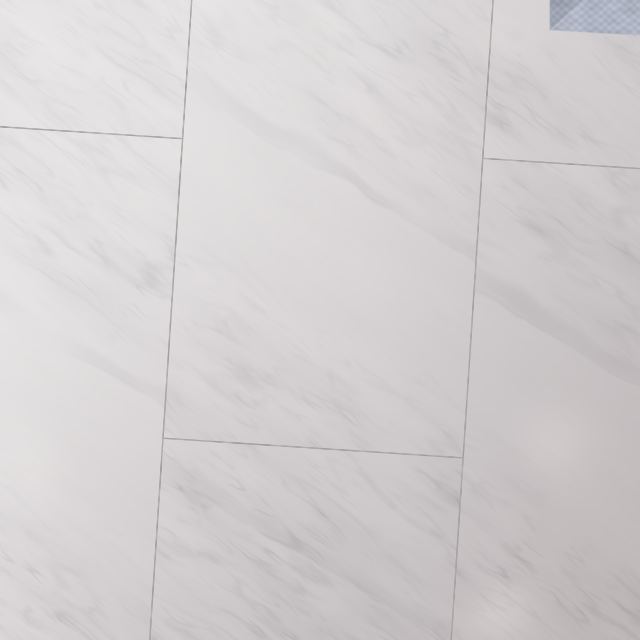
Write a three.js fragment shader that draws this texture.

```glsl
// Pale marble floor: tall half-offset tiles, thin grey joints, diagonal veins, a rug corner.
#define TILE vec2(0.471, 0.94)
#define ORIGIN vec2(0.234, 0.332)
#define SKEW 0.0655
#define JOINT_HALF 0.0005
#define SOFT 0.0015
#define VEIN_SLOPE 0.6
#define VEIN_DARK 0.050
#define STREAK_DARK 0.075
#define LIGHT_STONE vec3(0.908, 0.898, 0.900)
#define SHADE_STONE vec3(0.752, 0.729, 0.733)
#define JOINT_COLOR vec3(0.63, 0.61, 0.61)
#define RUG_COLOR vec3(0.66, 0.68, 0.74)

varying vec2 vUv;

vec2 hash2(vec2 p) {
  vec3 h = fract(p.xyx * vec3(0.1031, 0.1030, 0.0973));
  h += dot(h, h.yzx + 33.33);
  return fract((h.xx + h.yz) * h.zy);
}

float corner(vec2 cell, vec2 f, vec2 o) {
  float a = 6.28318 * hash2(cell + o).x;
  return dot(vec2(cos(a), sin(a)), f - o);
}

// Gradient noise, roughly -0.7 to 0.7
float gnoise(vec2 p) {
  vec2 i = floor(p), f = p - i;
  vec2 s = f * f * f * (f * (f * 6.0 - 15.0) + 10.0);
  return mix(mix(corner(i, f, vec2(0.0)), corner(i, f, vec2(1.0, 0.0)), s.x),
             mix(corner(i, f, vec2(0.0, 1.0)), corner(i, f, vec2(1.0)), s.x), s.y);
}

float fbm(vec2 p) {
  float sum = 0.0, amp = 0.6;
  for (int i = 0; i < 4; i++) {
    sum += amp * gnoise(p);
    p = p * 2.03 + 17.3;
    amp *= 0.5;
  }
  return sum;
}

float blob(vec2 p, vec2 center, float radius) {
  vec2 d = (p - center) / radius;
  return exp(-dot(d, d));
}

// Height at which the main vein of a tile meets the left side
float veinLevel(vec2 id) {
  if (id.x < -0.5) return 0.53;
  if (id.x > 0.5) return 1.012;
  return id.y < -0.5 ? 0.43 : 1.054;
}

// Short hairline streaks along q.x, broken up by a second noise
float streaks(vec2 q, vec2 scale, vec2 seed) {
  float line = 1.0 - smoothstep(0.0, 0.16, abs(gnoise(q * scale + seed)));
  return line * smoothstep(-0.05, 0.4, gnoise(q * scale * vec2(1.3, 0.55) + seed + 31.0));
}

// Darkening of the stone by clouds, streaks and the main vein
float marble(vec2 p, vec2 id) {
  vec2 seed = 10.0 + 60.0 * hash2(id + 7.0);
  vec2 along = normalize(vec2(1.0, -VEIN_SLOPE - 0.16));
  vec2 q = vec2(dot(p, along), dot(p, vec2(-along.y, along.x)));
  q.y += 0.010 * fbm(q * 9.0 + seed);

  // Streaks gather away from the clear zone under the main vein
  float e = p.y + VEIN_SLOPE * p.x - veinLevel(id);
  float lowerTile = id.x == 0.0 && id.y < 0.0 ? 1.0 : 0.0;
  float density = max(smoothstep(0.2, 0.38, -e), 0.75 * smoothstep(-0.02, 0.10, e));
  density = max(density, lowerTile) * smoothstep(-0.45, 0.25, fbm(q * vec2(3.0, 8.0) + seed));

  float coarse = streaks(q, vec2(6.0, 34.0), seed);
  float hair = streaks(q, vec2(13.0, 75.0), seed + 13.0);
  float fine = smoothstep(0.0, 0.5, fbm(q * vec2(10.0, 50.0) + seed));
  float cloud = fbm(q * vec2(3.5, 15.0) + seed + 5.0);
  float dark = STREAK_DARK * (density + 0.10) * (0.45 * coarse + 0.5 * hair + 0.55 * fine);
  dark += 0.055 * cloud * (0.2 + density) + 0.012 * density;

  // Main vein: a soft band with a thin darker rim
  float wave = e + 0.025 * fbm(p * 6.0 + seed) + 0.010 * fbm(q * vec2(12.0, 40.0) + seed);
  float width = 0.014 + 0.018 * gnoise(q * vec2(6.0, 3.0) + seed + 3.0);
  float band = 1.0 - smoothstep(0.3 * width, width + 0.009, abs(wave));
  float rim = 1.0 - smoothstep(0.0, 0.005, abs(wave + width));
  float strength = 0.5 + 0.9 * gnoise(q * vec2(6.0, 9.0) + seed + 11.0);
  return dark + VEIN_DARK * max(strength, 0.1) * (band + 0.5 * rim);
}

void main() {
  vec2 p = vUv;

  // Slightly turned tile grid, every other column shifted by half a tile
  vec2 g = vec2(p.x - SKEW * p.y, p.y + SKEW * p.x) - ORIGIN;
  float column = floor(g.x / TILE.x);
  g.y -= 0.5 * TILE.y * mod(column, 2.0);
  vec2 id = vec2(column, floor(g.y / TILE.y));
  vec2 cell = fract(g / TILE);
  vec2 edge = min(cell, 1.0 - cell) * TILE;

  // Uneven daylight, fading toward the lower right
  float fade = 0.62 * p.x + 0.50 * (1.0 - p.y) + 0.06 * gnoise(p * 2.5 + 4.0);
  vec3 color = mix(LIGHT_STONE, SHADE_STONE, smoothstep(0.10, 1.14, fade));
  color -= marble(p, id) * vec3(1.0, 0.99, 0.96);
  float glare = blob(p, vec2(0.78, 0.04), 0.05) + 0.6 * blob(p, vec2(0.87, 0.31), 0.06)
              + 0.3 * blob(p, vec2(0.03, 0.27), 0.06);
  color += 0.055 * glare * vec3(1.0, 0.99, 0.96);

  // Joints, a little broken along their length
  float joint = 1.0 - smoothstep(JOINT_HALF, JOINT_HALF + SOFT, min(edge.x, edge.y));
  float wear = 0.75 + 0.5 * gnoise(p * 70.0);
  color = mix(color, JOINT_COLOR, joint * clamp(wear, 0.0, 1.0));

  // Woven rug corner with a mitred border
  vec2 r = p - vec2(0.859, 0.953);
  float rug = smoothstep(-SOFT, SOFT, min(r.x, r.y + 0.06 * r.x));
  float miter = smoothstep(-SOFT, SOFT, r.x - 1.1 * r.y);
  float weave = sin(r.x * 420.0 + 2.0 * gnoise(p * 40.0)) * sin(r.y * 520.0);
  vec3 cloth = RUG_COLOR + 0.035 * weave + 0.06 * gnoise(p * vec2(35.0, 90.0));
  color = mix(color, cloth + mix(-0.04, 0.03, miter), rug);

  gl_FragColor = vec4(color, 1.0);
}
```
